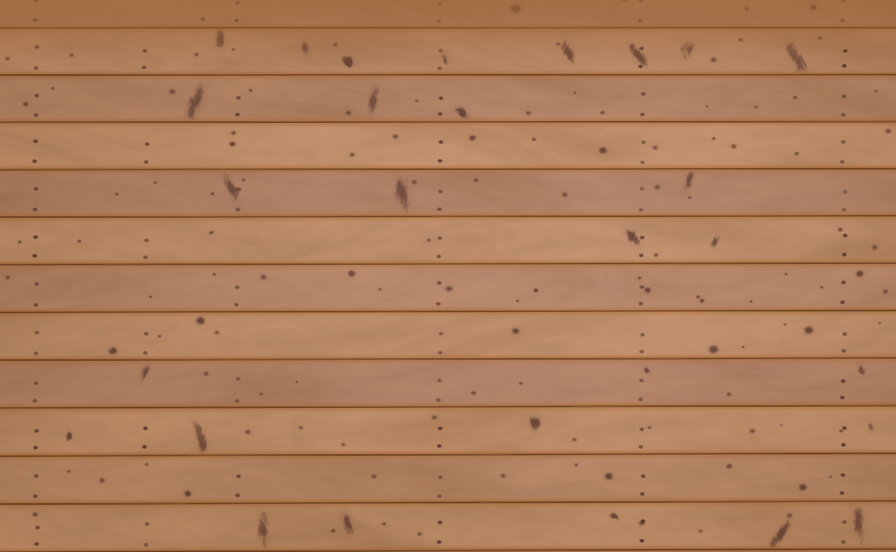
A Shadertoy shader for this texture:

```glsl
// Weathered timber cladding: wide overlapping boards with a thin shadow gap,
// grain from warped layered sines, knots scattered on a hashed cell row per
// board, and paired nail heads on evenly spaced battens.

#define BOARDS 11.62        // boards from bottom to top
#define TILT 0.07           // rise of the lowest gap, in boards
#define GAP 0.030           // shadow gap thickness, in boards
#define NAIL_STEP 4.25      // batten spacing, in boards
#define NAIL_START 0.75     // first batten, in boards
#define NAIL_RADIUS 0.036
#define PINK_WOOD vec3(0.665, 0.487, 0.382)
#define TAN_WOOD vec3(0.730, 0.543, 0.405)
#define AMBER_WOOD vec3(0.630, 0.405, 0.220)
#define GAP_COLOR vec3(0.410, 0.240, 0.120)
#define KNOT_COLOR vec3(0.370, 0.235, 0.190)

vec3 hash3(vec2 p) {
    vec3 q = fract(p.xyx * vec3(0.1031, 0.1030, 0.0973));
    q += dot(q, q.yxz + 33.33);
    return fract((q.xxy + q.yzz) * q.zyx);
}

// Layered sines, each layer bent by the one before; about -1 to 1
float waves(vec2 p) {
    float sum = 0.0, amp = 0.55;
    for (int i = 0; i < 4; i++) {
        p += 0.7 * sin(p.yx * 1.3 + vec2(1.7, 4.1) * float(i));
        sum += amp * sin(p.x + 0.6) * cos(p.y);
        p = mat2(0.96, 0.28, -0.28, 0.96) * p * 1.9;
        amp *= 0.6;
    }
    return sum;
}

// Darkness of the knots on one board; smear stretches them across the board
float knots(vec2 b, float row, float cell, float size, float smear, float chance) {
    float dark = 0.0;
    float base = floor(b.x / cell);
    float rough = waves(b * vec2(13.0, 8.0) + row * 7.0);
    for (int i = -1; i <= 1; i++) {
        float id = base + float(i);
        vec3 h = hash3(vec2(id + 40.0, row * 3.7 + cell * 50.0 + 20.0));
        vec3 k = hash3(vec2(row * 5.1 + 60.0, id + cell * 30.0 + 90.0));
        if (k.x > chance) continue;
        vec2 d = b - vec2((id + 0.15 + 0.7 * h.x) * cell, 0.18 + 0.64 * h.y);
        float stretch = smear * h.z;
        d.x += d.y * (k.y - 0.5) * 1.4 * smear;
        float radius = size * mix(0.6, 1.3, k.z);
        vec2 q = d / (radius * vec2(1.1 + 0.3 * stretch, 0.9 + 3.4 * stretch));
        float r = length(q) + rough * mix(0.2, 0.65, smear);
        float spot = smoothstep(1.35, 0.2, r) * mix(0.9, 0.7, stretch);
        float halo = 0.18 * exp(-0.8 * dot(q, q));
        dark = max(dark, max(spot, halo));
    }
    return dark;
}

// Two nail heads per batten; the second batten jogs sideways on some boards
float nails(vec2 b, float row, float px) {
    float col = round((b.x - NAIL_START) / NAIL_STEP);
    vec3 h = hash3(vec2(col + 11.0, row + 23.0));
    float jog = col == 1.0 && mod(row, 2.0) < 0.5 ? -1.95 : 0.0;
    float x = NAIL_START + NAIL_STEP * col + jog + 0.06 * (h.x - 0.5);
    float low = length((b - vec2(x, 0.13 + 0.06 * h.y)) * vec2(0.8, 1.0));
    float high = length((b - vec2(x + 0.02, 0.50 + 0.10 * h.z)) * vec2(0.8, 1.0));
    float head = 1.0 - smoothstep(NAIL_RADIUS - px, NAIL_RADIUS + px, min(low, high));
    return head * mix(0.5, 0.95, h.y);
}

void mainImage(out vec4 fragColor, in vec2 fragCoord) {
    vec2 uv = fragCoord / iResolution.xy;
    float px = BOARDS / iResolution.y;

    // Board coordinates: x and t both measured in board heights
    float y = uv.y * BOARDS - 0.03 - 0.035 * sin(3.14159 * uv.y);
    y -= TILT * (uv.x - 0.5) * (1.0 - uv.y);
    float row = floor(y);
    float t = y - row;
    vec2 b = vec2(fragCoord.x * px, t);
    vec3 board = hash3(vec2(row + 5.0, 17.0));

    // Board tint, cloudy stain, long grain and fine mottling
    float tone = 0.5 + 0.6 * (mod(row + 1.0, 2.0) - 0.5) + 0.6 * (board.x - 0.5);
    vec3 color = mix(PINK_WOOD, TAN_WOOD, clamp(tone, 0.0, 1.0));
    float stain = waves(vec2(b.x * 0.55, t * 1.5) + row * 5.3);
    float grain = waves(vec2(b.x * 1.1, t * 8.0) + row * 13.7);
    float mottle = waves(b * vec2(8.0, 12.0) + row * 3.1);
    color *= 1.0 + 0.045 * stain + 0.022 * grain + 0.012 * mottle;
    color = mix(color, AMBER_WOOD, 0.14 * smoothstep(0.0, 0.9, -stain));

    // Large knots, smeared on some boards, then small pin knots
    float smear = step(mod(row * 5.0, 7.0), 3.5);
    float dark = knots(b, row, 1.75, 0.085, smear, 0.30 + 0.35 * board.y);
    dark = max(dark, 0.8 * knots(b, row, 0.95, 0.050, 0.0, 0.25 + 0.3 * board.z));
    color = mix(color, KNOT_COLOR, dark);
    color = mix(color, KNOT_COLOR * 0.85, nails(b, row, px));

    // Amber lip at the lower edge, soft shade and gap under the board above
    float lip = 1.0 - smoothstep(0.01, 0.12, t);
    float shade = smoothstep(0.87, 1.0 - GAP, t);
    color = mix(color, AMBER_WOOD * 1.06, 0.70 * lip + 0.45 * shade);
    float edge = min(t, 1.0 - t);
    float gap = 1.0 - smoothstep(0.5 * GAP - 0.6 * px, 0.5 * GAP + 0.9 * px, edge);
    float wear = 0.80 + 0.15 * sin(b.x * 0.6 + row * 2.1);
    color = mix(color, GAP_COLOR, gap * wear);

    // Uneven daylight: pale right of centre, dim corners, amber top
    vec2 c = uv - vec2(0.60, 0.53);
    float glow = exp(-4.0 * dot(c, c));
    color *= mix(vec3(0.935, 0.910, 0.855), vec3(1.055, 1.065, 1.095), glow);
    color = mix(color, AMBER_WOOD, 0.60 * smoothstep(0.86, 1.0, uv.y));
    fragColor = vec4(color, 1.0);
}
```
